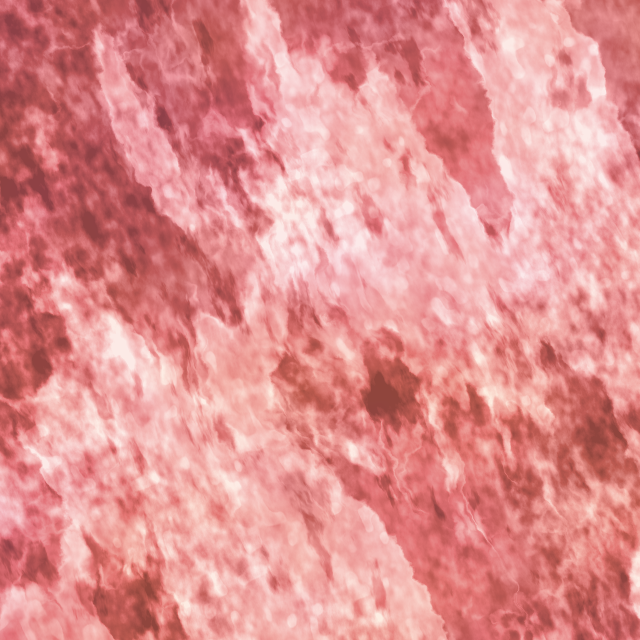
Reproduce this texture procedurally as a Shadertoy shader.

```glsl
// Marbled raw meat: pale jagged streaks of fat and thin sinews over red fibres.
#define GRAIN_DIR vec2(0.40, -0.917)
#define PATCH_FREQ vec2(10.5, 4.0)
#define FIBRE_FREQ vec2(42.0, 17.0)
#define SPECK_FREQ vec2(120.0, 80.0)
#define WARP 0.05
#define FAT_GAIN 0.56
#define DEEP vec3(0.75, 0.35, 0.34)
#define MUTED vec3(0.83, 0.47, 0.47)
#define CORAL vec3(0.89, 0.45, 0.46)
#define PINK vec3(0.92, 0.58, 0.58)
#define ROSE vec3(0.95, 0.68, 0.67)
#define FAT vec3(0.97, 0.79, 0.78)

float hash(vec2 p) {
    return fract(sin(dot(p, vec2(127.1, 311.7))) * 43758.5453);
}

float noise(vec2 p) {
    vec2 cell = floor(p);
    vec2 f = fract(p);
    f = f * f * (3.0 - 2.0 * f);
    float low = mix(hash(cell), hash(cell + vec2(1, 0)), f.x);
    float high = mix(hash(cell + vec2(0, 1)), hash(cell + vec2(1, 1)), f.x);
    return mix(low, high, f.y);
}

float fbm(vec2 p) {
    float sum = 0.0;
    float weight = 0.516;
    for (int i = 0; i < 5; i++) {
        sum += weight * noise(p);
        p = mat2(0.96, 0.28, -0.28, 0.96) * p * 2.03 + 17.3;
        weight *= 0.5;
    }
    return sum;
}

// Bright line along the middle level of a noise field
float sinew(vec2 p, float width) {
    return 1.0 - smoothstep(0.0, width, abs(fbm(p) - 0.5));
}

float ramp(float a, float b, float x) {
    return clamp((x - a) / (b - a), 0.0, 1.0);
}

// Tone 0 is deep lean meat, tone 1 is clear fat
vec3 meatColor(float tone, float warmth) {
    vec3 c = mix(DEEP, mix(MUTED, CORAL, warmth), ramp(0.0, 0.26, tone));
    c = mix(c, PINK, ramp(0.26, 0.51, tone));
    c = mix(c, ROSE, ramp(0.51, 0.74, tone));
    c = mix(c, FAT, ramp(0.74, 1.0, tone));
    c = mix(c, vec3(0.99, 0.92, 0.90), ramp(1.0, 1.35, tone));
    return c * (1.0 + 0.5 * clamp(tone, -0.5, 0.0));
}

// Turn the plane so that y runs along the fibres
vec2 alongGrain(vec2 p) {
    return vec2(dot(p, vec2(-GRAIN_DIR.y, GRAIN_DIR.x)), dot(p, GRAIN_DIR));
}

void mainImage(out vec4 fragColor, in vec2 fragCoord) {
    vec2 uv = fragCoord / iResolution.xy;
    vec2 p = fragCoord / iResolution.y;

    // Bent plane for patches, nearly straight plane for fibres
    vec2 bend = vec2(noise(p * 5.0 + 3.1), noise(p * 5.0 + 41.7)) - 0.5;
    vec2 ragged = vec2(fbm(p * 32.0), fbm(p * 32.0 + 9.4)) - 0.5;
    vec2 w = p + WARP * (bend + 0.7 * ragged);
    vec2 q = alongGrain(w);
    vec2 strand = alongGrain(p + WARP * (0.8 * bend + 0.15 * ragged));

    // Broad light: pale diagonal middle, darker top
    vec2 offset = uv - vec2(0.58, 0.5);
    float middle = exp(-7.0 * dot(offset, offset));
    float broad = 0.07 * middle - 0.08 * smoothstep(0.6, 1.0, uv.y);

    // Fat patches with crisp ragged edges and paler rims
    float field = fbm(q * PATCH_FREQ + 5.7) + broad;
    float fat = smoothstep(0.465, 0.545, field);
    float rim = smoothstep(0.48, 0.53, field) * (1.0 - smoothstep(0.53, 0.60, field));

    // Sinews: long ones along the fibres, short ones across
    float veins = sinew(q * vec2(10.0, 3.0) + 23.0, 0.045);
    veins = max(veins, 0.8 * sinew(w * 7.0 + 61.0, 0.035));
    veins *= smoothstep(0.35, 0.6, noise(p * 9.0 + 14.0));

    // Fibres, crumbs and specks, softer in blurred areas
    float focus = mix(0.5, 1.1, smoothstep(0.34, 0.54, fbm(p * 3.0 + 77.0)));
    float fibre = fbm(strand * FIBRE_FREQ) - 0.5;
    float crumb = fbm(alongGrain(p) * vec2(58.0, 44.0) + 12.0) - 0.5;
    float speck = noise(alongGrain(p) * SPECK_FREQ) - 0.5;
    float shade = fbm(w * 4.5 + 30.0) - 0.5;

    float tone = 0.10 + broad + FAT_GAIN * fat + 0.12 * rim;
    tone += 1.15 * shade;
    tone += focus * (1.15 * fibre + 0.95 * crumb + 0.42 * speck);
    tone += 0.32 * veins * (1.0 - 0.7 * fat);

    // Glossy flecks on fat and small dark gaps between strands
    float fleck = smoothstep(0.62, 0.78, noise(strand * vec2(62.0, 42.0) + 8.0));
    tone += 0.22 * fleck * (0.35 + 0.65 * fat);
    float gap = smoothstep(0.62, 0.74, fbm(strand * vec2(30.0, 11.0) + 90.0));
    tone -= 0.45 * gap;

    // Mauve towards the top, coral towards the bottom
    float warmth = smoothstep(0.35, 0.65, fbm(p * 4.5 + 52.0) + 0.35 * (0.5 - uv.y));
    vec3 color = meatColor(tone, warmth);
    float tint = fbm(p * 5.0 + 19.0) - 0.5 + 0.3 * (uv.x - uv.y);
    color += 0.12 * tint * vec3(0.1, 0.3, -0.6);

    fragColor = vec4(clamp(color, 0.0, 1.0), 1.0);
}
```
